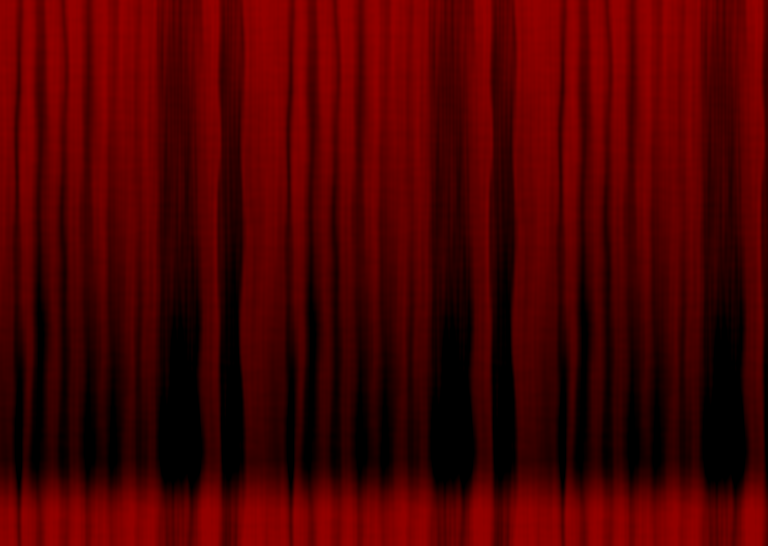
Write a WebGL 1 fragment shader that draws this texture.

```glsl
precision highp float;

uniform vec2 u_resolution;

#define TILE_WIDTH 0.354
#define LIT_RED 0.545
#define SHADE_DEPTH 0.48
#define SHADE_CURVE 1.3
#define HEM_START 0.83
#define HEM_END 0.95
#define FOLD_DEPTH 0.2
#define FOLD_WANDER 0.018
#define STREAK_DEPTH 0.1
#define WEAVE_DEPTH 0.025

const int NARROW_FOLDS = 6;

float hash(vec2 p) {
  vec3 q = fract(vec3(p.xyx) * 0.1031);
  q += dot(q, q.yzx + 33.33);
  return fract((q.x + q.y) * q.z);
}

// Dot of a random unit gradient with the offset from its lattice corner
float corner(vec2 cell, vec2 offset, float period) {
  cell.x = mod(cell.x, period);
  float angle = 6.2832 * hash(cell + 17.0);
  return dot(vec2(cos(angle), sin(angle)), offset);
}

// Gradient noise that repeats in x after a whole number of cells
float noise(vec2 p, float period) {
  vec2 i = floor(p);
  vec2 f = p - i;
  vec2 u = f * f * f * (f * (f * 6.0 - 15.0) + 10.0);
  vec2 e = vec2(1.0, 0.0);
  float low = mix(corner(i, f, period), corner(i + e.xy, f - e.xy, period), u.x);
  float high = mix(corner(i + e.yx, f - e.yx, period), corner(i + e.xx, f - e.xx, period), u.x);
  return mix(low, high, u.y);
}

// Vertical streaks: cells per tile across, cells per canvas down
float streaks(vec2 p, float across, float down) {
  return noise(vec2(p.x * across, p.y * down + across), across);
}

// Distance across the repeating tile
float tileDistance(float x, float centre) {
  return abs(fract(x - centre + 0.5) - 0.5);
}

// Broad fold with a flat floor and soft sides
float broadFold(float x, float centre, float halfWidth) {
  return 1.0 - smoothstep(halfWidth * 0.7, halfWidth * 1.25, tileDistance(x, centre));
}

// Slim creases, alternately strong and faint, gathered in one half of the tile
float narrowFolds(vec2 p, float shade) {
  float sum = 0.0;
  for (int i = 0; i < NARROW_FOLDS; i++) {
    float k = float(i);
    float centre = 0.064 + 0.088 * k + 0.015 * (hash(vec2(k, 3.0)) - 0.5);
    float width = mix(0.012, 0.022, hash(vec2(k, 8.0))) * (0.9 + 0.5 * shade);
    float strength = mix(0.95, 0.45, k / float(NARROW_FOLDS - 1));
    strength *= 0.75 + 0.5 * hash(vec2(k, 14.0));
    float d = tileDistance(p.x, centre) / width;
    sum += strength * exp(-d * d);
  }
  return sum;
}

void main() {
  vec2 uv = gl_FragCoord.xy / u_resolution;
  float drop = 1.0 - uv.y;
  vec2 p = vec2(uv.x / TILE_WIDTH, drop);

  // Shadow deepens downward and lifts again at the hem
  float shade = pow(drop, SHADE_CURVE) * (1.0 - smoothstep(HEM_START, HEM_END, drop));

  // Fold edges drift gently along their length
  vec2 cloth = p;
  cloth.x += FOLD_WANDER * (streaks(p, 9.0, 4.0) + 0.6 * streaks(p, 23.0, 8.0));

  float broad = broadFold(cloth.x, 0.66, 0.075) + broadFold(cloth.x, 0.85, 0.043);
  float folds = broad + narrowFolds(cloth, shade);
  folds *= 0.95 + 0.6 * streaks(cloth, 14.0, 3.0);

  // Streaks and fine threads, strongest inside the broad folds
  float grain = streaks(cloth, 17.0, 1.7) + (0.5 + 0.5 * broad) * streaks(cloth, 43.0, 2.6);
  grain += (0.35 + 0.6 * broad) * streaks(p, 79.0, 5.0);

  // Faint horizontal weave
  float weave = streaks(p, 7.0, 67.0) + 0.6 * streaks(p, 31.0, 97.0);

  float red = LIT_RED - SHADE_DEPTH * shade;
  red -= FOLD_DEPTH * folds * (1.0 + 0.9 * shade);
  red += STREAK_DEPTH * grain + WEAVE_DEPTH * weave;
  gl_FragColor = vec4(clamp(red, 0.0, 0.57), 0.0, 0.0, 1.0);
}
```
